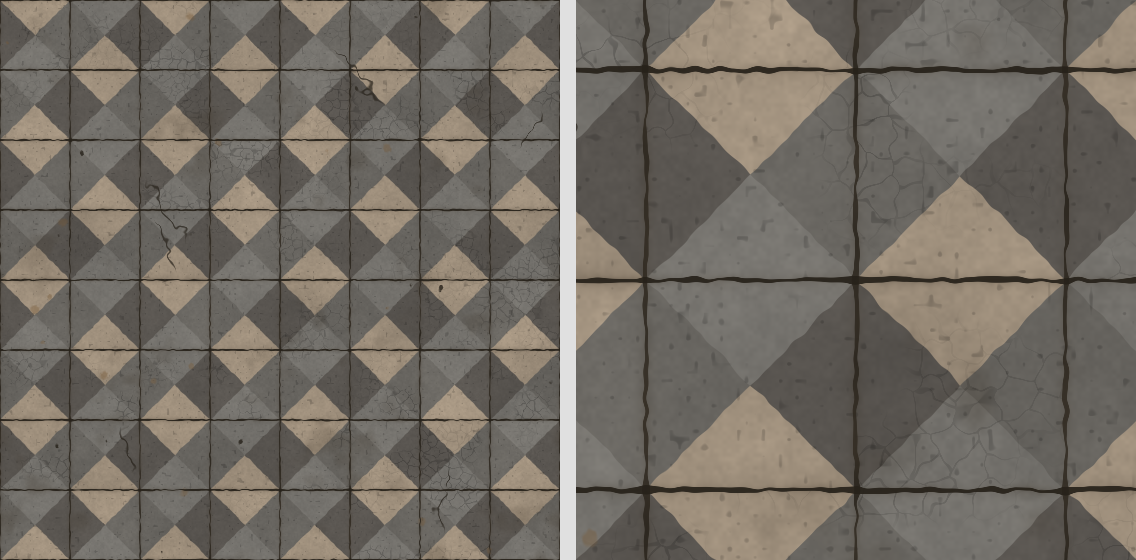
Left: the whole. Right: its middle third, enlarged.
Reproduce this texture procedurally as a Shadertoy shader.

```glsl
// Worn cement floor tiles, each cut by its diagonals into sand and three greys.
#define TILES 8.0           // tiles across and down, even
#define JOINT_H 0.011       // half width of horizontal joints, in tiles
#define JOINT_V 0.009       // half width of vertical joints, in tiles
#define WOBBLE 0.016        // unevenness of all edges, in tiles
#define TONE_VARIATION 0.07 // brightness change between tiles
#define GRAIN 0.10
#define CRAZING 0.17
#define CRACKS 6
#define CHIPS 11
#define STAINS 16

const vec3 SAND  = vec3(0.625, 0.565, 0.490);
const vec3 LIGHT = vec3(0.460, 0.450, 0.430);
const vec3 MID   = vec3(0.407, 0.396, 0.376);
const vec3 DARK  = vec3(0.350, 0.334, 0.315);
const vec3 JOINT = vec3(0.150, 0.130, 0.100);
const vec3 DIRT  = vec3(0.240, 0.205, 0.160);
const vec3 OCHRE = vec3(0.470, 0.350, 0.210);

vec2 hash2(vec2 p) {
    vec3 q = fract(p.xyx * vec3(0.1031, 0.1030, 0.0973));
    q += dot(q, q.yzx + 33.33);
    return fract((q.xx + q.yz) * q.zy);
}

// Value noise with n cells across the canvas, wrapping at its edges.
float noise(vec2 uv, float n) {
    vec2 i = floor(uv * n), f = fract(uv * n);
    f = f * f * (3.0 - 2.0 * f);
    vec2 a = mod(i, n), b = mod(i + 1.0, n);
    return mix(mix(hash2(a + n).x, hash2(vec2(b.x, a.y) + n).x, f.x),
               mix(hash2(vec2(a.x, b.y) + n).x, hash2(b + n).x, f.x), f.y);
}

float fbm(vec2 uv, float n) {
    return 0.5 * noise(uv, n) + 0.3 * noise(uv, n * 2.0) + 0.2 * noise(uv, n * 4.0);
}

// Gap between the nearest two wrapped cell points: zero along cell borders.
float cellBorder(vec2 uv, float n) {
    vec2 i = floor(uv * n), f = fract(uv * n);
    float near = 9.0, next = 9.0;
    for (int y = -1; y <= 1; y++)
    for (int x = -1; x <= 1; x++) {
        vec2 o = vec2(x, y);
        float d = length(o + hash2(mod(i + o, n)) - f);
        next = min(next, max(near, d));
        near = min(near, d);
    }
    return next - near;
}

// Shortest offset from a point on the wrapping canvas.
vec2 wrapOffset(vec2 uv, vec2 center) {
    return fract(uv - center + 0.5) - 0.5;
}

void mainImage(out vec4 fragColor, in vec2 fragCoord) {
    vec2 uv = fragCoord / iResolution.xy;
    float px = 1.0 / iResolution.y, aa = TILES * px;
    vec2 rough = vec2(noise(uv, 128.0), noise(uv, 136.0)) - 0.5;

    // Tile cell; every other tile is turned by half a turn
    vec2 grid = uv * TILES + WOBBLE * rough;
    vec2 id = mod(floor(grid), TILES), p = fract(grid) - 0.5;
    float turn = mod(id.x + id.y, 2.0) * 2.0 - 1.0;
    vec2 q = p * turn;

    // Four triangles: sand above, dark left, light below, mid right
    float rising = smoothstep(-aa, aa, q.x + q.y);
    float falling = smoothstep(-aa, aa, q.y - q.x);
    vec3 col = mix(mix(LIGHT, MID, rising), mix(DARK, SAND, rising), falling);
    float sand = rising * falling;

    // Tone per tile, cloudy wear and grain
    vec2 rnd = hash2(id + 51.0);
    col *= 1.0 + TONE_VARIATION * (rnd.x - 0.5);
    col *= 1.0 + 0.13 * (fbm(uv, 20.0) - 0.5);
    col *= 1.0 + GRAIN * (0.5 * noise(uv, 180.0) + 0.5 * noise(uv, 384.0) - 0.5);
    col *= 1.0 - 0.16 * smoothstep(0.83, 0.97, noise(uv, 200.0));
    col = mix(col, DIRT, 0.20 * smoothstep(0.60, 0.85, fbm(uv, 14.0)));

    // Fine crazing on some tiles
    float craze = 1.0 - smoothstep(0.03, 0.03 + 64.0 * px, cellBorder(uv + 0.006 * rough, 56.0));
    float patchy = smoothstep(0.45, 0.75, noise(uv, 18.0)) * smoothstep(0.2, 0.8, rnd.y);
    col *= 1.0 - CRAZING * craze * patchy * (1.0 - 0.6 * sand);

    // Long wandering cracks
    for (int i = 0; i < CRACKS; i++) {
        vec2 h = hash2(vec2(i, 7)), k = hash2(vec2(i, 19));
        vec2 d = wrapOffset(uv, h), dir = vec2(cos(6.283 * k.x), sin(6.283 * k.x));
        float along = dot(d, dir), reach = mix(0.03, 0.08, k.y);
        float across = dot(d, vec2(-dir.y, dir.x)) + 0.06 * (fbm(uv, 24.0) - 0.5);
        float line = 1.0 - smoothstep(0.0003, 0.0003 + 1.3 * px, abs(across));
        line *= 1.0 - smoothstep(0.6 * reach, reach, abs(along));
        col = mix(col, JOINT, 0.7 * line);
    }

    // Rusty stains, then dark chips
    float ragged = fbm(uv, 96.0) - 0.5;
    for (int i = 0; i < STAINS; i++) {
        vec2 h = hash2(vec2(i, 83));
        float r = mix(0.002, 0.010, hash2(vec2(i, 97)).x);
        float d = length(wrapOffset(uv, h)) + 0.010 * ragged;
        col = mix(col, OCHRE, 0.38 * (1.0 - smoothstep(0.4 * r, r + px, d)));
    }
    for (int i = 0; i < CHIPS; i++) {
        vec2 h = hash2(vec2(i, 131)), k = hash2(vec2(i, 149));
        vec2 d = wrapOffset(uv, h) * vec2(1.0 + 0.6 * k.y, 1.0);
        float r = mix(0.002, 0.0075, k.x * k.x);
        col = mix(col, JOINT, 0.8 * (1.0 - smoothstep(r - px, r + px, length(d) + 0.010 * ragged)));
    }

    // Joints with grimy shoulders, broken width and chipped corners
    vec2 edge = 0.5 - abs(p);
    float corner = exp(-dot(edge, edge) / 0.0012);
    float worn = 0.5 + noise(uv, 72.0) + 0.8 * corner;
    vec2 grime = exp(-edge / 0.022) * vec2(0.30, 0.34);
    col = mix(col, DIRT, max(grime.x, grime.y) * (0.4 + noise(uv, 48.0)));
    vec2 halfWidth = vec2(JOINT_V, JOINT_H) * worn;
    vec2 joint = 1.0 - smoothstep(halfWidth - 0.5 * aa, halfWidth + 0.5 * aa, edge);
    col = mix(col, mix(JOINT, DIRT, 0.5 * noise(uv, 40.0)), 0.85 * joint.x);
    col = mix(col, JOINT, 0.92 * joint.y);

    fragColor = vec4(col, 1.0);
}
```
